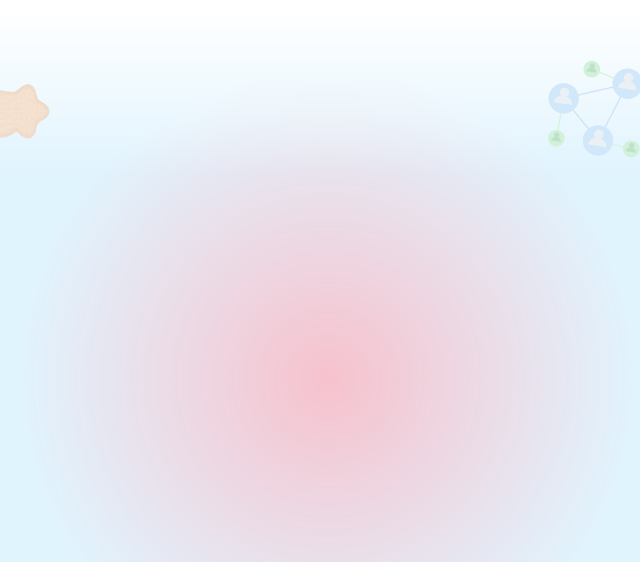
Give the GLSL for this background, as a WebGL 1 fragment shader.

```glsl
precision highp float;
// Pale blue backdrop with a rose glow, a white top fade, a soft star and a small network.

uniform vec2 u_resolution;

// Lengths are in canvas heights.
#define GLOW_CENTER vec2(0.584, 0.327)
#define GLOW_RADIUS 0.55
#define FADE_LOW 0.69
#define FADE_HIGH 0.985
#define STAR_CENTER vec2(0.038, 0.802)
#define HUB_RADIUS 0.027
#define LEAF_RADIUS 0.0148
#define LINE_WIDTH 0.0011
#define ICON_TILT 0.14

const vec3 SKY = vec3(0.88, 0.955, 0.995);
const vec3 ROSE = vec3(0.965, 0.76, 0.805);
const vec3 PEACH = vec3(0.96, 0.88, 0.81);
const vec3 BLUE = vec3(0.82, 0.905, 0.98);
const vec3 GREEN = vec3(0.82, 0.95, 0.85);
const vec3 HUB_ICON = vec3(0.92, 0.94, 0.96);
const vec3 LEAF_ICON = vec3(0.75, 0.88, 0.79);

// Antialiased coverage of a signed distance.
float cover(float d) {
    return clamp(0.5 - d * u_resolution.y, 0.0, 1.0);
}

vec2 gradient(vec2 cell) {
    float a = 6.2832 * fract(sin(dot(cell, vec2(127.1, 311.7))) * 43758.5);
    return vec2(cos(a), sin(a));
}

float gradientNoise(vec2 p) {
    vec2 i = floor(p), f = fract(p);
    vec2 u = f * f * (3.0 - 2.0 * f);
    vec2 e = vec2(1.0, 0.0);
    float low = mix(dot(gradient(i), f), dot(gradient(i + e), f - e), u.x);
    float high = mix(dot(gradient(i + e.yx), f - e.yx),
                     dot(gradient(i + e.xx), f - e.xx), u.x);
    return mix(low, high, u.y);
}

float segment(vec2 p, vec2 a, vec2 b) {
    vec2 ap = p - a, ab = b - a;
    return length(ap - ab * clamp(dot(ap, ab) / dot(ab, ab), 0.0, 1.0));
}

void drawLine(inout vec3 color, vec2 p, vec2 a, vec2 b, vec3 ink) {
    color = mix(color, ink, cover(segment(p, a, b) - LINE_WIDTH));
}

// Disc holding a plain bust: a round head over domed shoulders.
void drawNode(inout vec3 color, vec2 p, vec2 center, float radius, vec3 fill, vec3 icon) {
    vec2 q = (p - center) / radius;
    color = mix(color, fill, cover((length(q) - 1.0) * radius));
    float c = cos(ICON_TILT), s = sin(ICON_TILT);
    q = vec2(c * q.x - s * q.y, s * q.x + c * q.y);
    float head = length(q - vec2(0.0, 0.4)) - 0.31;
    float dome = length(vec2(q.x, q.y * 1.15 + 0.4)) - 0.6;
    float shoulders = max(dome, -0.35 - q.y);
    color = mix(color, icon, cover(min(head, shoulders) * radius));
}

// Rounded five-lobed star joined to a body at the left edge.
void drawStar(inout vec3 color, vec2 p) {
    vec2 q = p - STAR_CENTER;
    float r = length(q);
    float lobes = r - 0.0435 - 0.0065 * cos(5.0 * atan(q.y, q.x + 1e-5));
    float body = length(p - vec2(0.0, 0.797)) - 0.042;
    float d = min(lobes, body);
    float shade = 0.02 * gradientNoise(p * 220.0) - 0.025 * smoothstep(-0.012, 0.0, d);
    color = mix(color, PEACH + shade, cover(d));
}

void drawNetwork(inout vec3 color, vec2 p) {
    vec2 hubA = vec2(1.003, 0.825), leafA = vec2(0.990, 0.754);
    vec2 hubB = vec2(1.117, 0.851), leafB = vec2(1.053, 0.877);
    vec2 hubC = vec2(1.064, 0.750), leafC = vec2(1.123, 0.735);
    vec3 blueLine = BLUE - 0.02, greenLine = GREEN + 0.01;
    drawLine(color, p, hubA, hubB, blueLine);
    drawLine(color, p, hubB, hubC, blueLine);
    drawLine(color, p, hubC, hubA, blueLine);
    drawLine(color, p, hubA, leafA, greenLine);
    drawLine(color, p, hubB, leafB, greenLine);
    drawLine(color, p, hubC, leafC, greenLine);
    drawNode(color, p, hubA, HUB_RADIUS, BLUE, HUB_ICON);
    drawNode(color, p, hubB, HUB_RADIUS, BLUE, HUB_ICON);
    drawNode(color, p, hubC, HUB_RADIUS, BLUE, HUB_ICON);
    drawNode(color, p, leafA, LEAF_RADIUS, GREEN, LEAF_ICON);
    drawNode(color, p, leafB, LEAF_RADIUS, GREEN, LEAF_ICON);
    drawNode(color, p, leafC, LEAF_RADIUS, GREEN, LEAF_ICON);
}

void main() {
    vec2 p = gl_FragCoord.xy / u_resolution.y;

    // Sky, radial glow and white fade
    float glow = clamp(1.0 - distance(p, GLOW_CENTER) / GLOW_RADIUS, 0.0, 1.0);
    vec3 color = mix(SKY, ROSE, glow);
    float fade = clamp((p.y - FADE_LOW) / (FADE_HIGH - FADE_LOW), 0.0, 1.0);
    color = mix(color, vec3(1.0), fade);

    drawStar(color, p);
    drawNetwork(color, p);
    gl_FragColor = vec4(color, 1.0);
}
```
